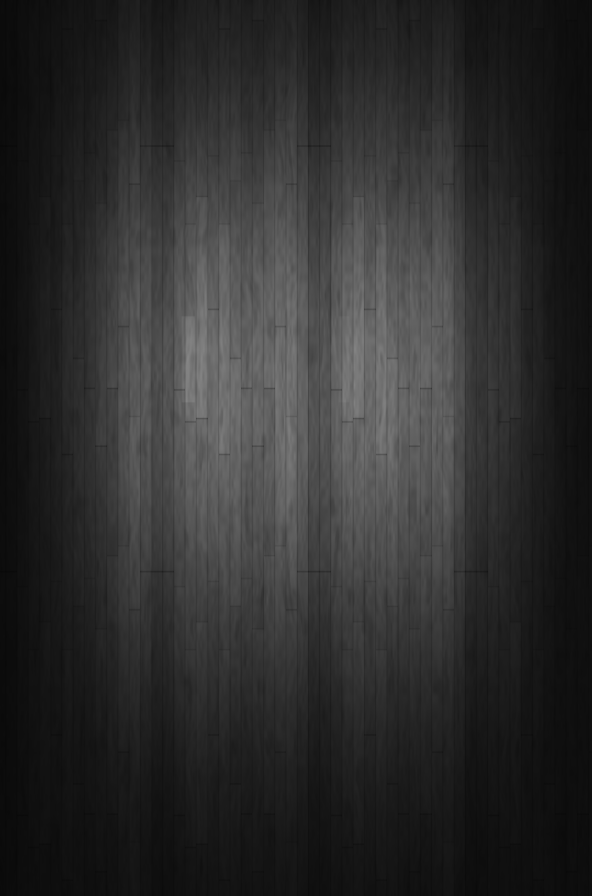
A WebGL 1 fragment shader for this texture:

```glsl
precision highp float;
// Dark grey wooden boards standing upright under a soft spotlight.
// A repeating tile of narrow boards gets hashed tones and end joints,
// stretched value noise adds grain, and smooth falloffs shape the light.
uniform vec2 u_resolution;

const vec2 TILE = vec2(0.265, 0.475);
const vec2 TILE_ORIGIN = vec2(0.237, 0.362);
const float BOARDS = 14.0;

float hash(vec2 p) {
  vec3 q = fract(vec3(p.xyx) * 0.1031);
  q += dot(q, q.yzx + 33.33);
  return fract((q.x + q.y) * q.z);
}

float valueNoise(vec2 p) {
  vec2 cell = floor(p);
  vec2 f = fract(p);
  f = f * f * (3.0 - 2.0 * f);
  float low = mix(hash(cell), hash(cell + vec2(1.0, 0.0)), f.x);
  float high = mix(hash(cell + vec2(0.0, 1.0)), hash(cell + vec2(1.0)), f.x);
  return mix(low, high, f.y);
}

// Soft dark line: 1 on the line, 0 beyond its width
float line(float dist, float width) {
  return 1.0 - smoothstep(0.0, width, abs(dist));
}

float boxMask(vec2 p, vec2 center, vec2 halfSize, vec2 blur) {
  vec2 d = abs(p - center) - halfSize;
  vec2 m = 1.0 - smoothstep(-blur, blur, d);
  return m.x * m.y;
}

float gauss(vec2 p, vec2 center, vec2 radius) {
  vec2 d = (p - center) / radius;
  return exp(-dot(d, d));
}

// Broad flat-topped pool of light with two brighter lobes
float spotlight(vec2 uv) {
  vec2 d = (uv - vec2(0.5, 0.57)) / vec2(0.365, 0.34);
  float pool = exp(-d.x * d.x * d.x * d.x - d.y * d.y);
  float lobes = gauss(uv, vec2(0.32, 0.57), vec2(0.13, 0.20))
              + gauss(uv, vec2(0.66, 0.57), vec2(0.13, 0.20));
  return 0.052 + 0.325 * pool + 0.055 * lobes;
}

// Tone multiplier of one board, including its edges and end joints
float boardTone(vec2 uv, vec2 pixel) {
  float column = (uv.x - TILE_ORIGIN.x) / TILE.x * BOARDS;
  float id = mod(floor(column), BOARDS);
  float across = fract(column);
  float grouped = 1.0 - step(2.5, id);

  // The first three boards share a joint; the rest are staggered
  float shift = (1.0 - grouped) * hash(vec2(id, 7.0));
  float along = (uv.y - TILE_ORIGIN.y) / TILE.y + shift;
  float split = 0.35 + 0.3 * hash(vec2(id, 19.0));
  float cut = fract(along);
  float upper = step(split, cut) * (1.0 - grouped);

  float tone = 1.0 + 0.20 * (hash(vec2(id, 3.0)) - 0.5);
  tone += 0.13 * (hash(vec2(id, 31.0 + upper)) - 0.5);
  tone -= 0.10 * grouped;

  float boardWidth = TILE.x / BOARDS;
  float edge = min(across, 1.0 - across) * boardWidth;
  float joint = min(cut, 1.0 - cut) * TILE.y;
  float second = mix((cut - split) * TILE.y, 1.0, grouped);
  tone -= 0.13 * line(edge, max(0.0022, pixel.x));
  tone -= 0.20 * line(joint, max(0.0018, pixel.y));
  tone -= 0.10 * line(second, max(0.0018, pixel.y));
  return tone;
}

// Long fibres, short pores and wavering dark veins
float woodGrain(vec2 uv) {
  float bend = valueNoise(uv * vec2(28.0, 14.0)) - 0.5;
  vec2 p = uv + vec2(bend * 0.012, 0.0);
  float fibre = valueNoise(p * vec2(170.0, 18.0)) - 0.5;
  float pores = valueNoise(p * vec2(290.0, 100.0) + 41.0) - 0.5;
  float vein = valueNoise(p * vec2(120.0, 30.0) + 83.0);
  vein = smoothstep(0.68, 0.95, vein);
  return 1.0 + 0.11 * fibre + 0.13 * pores - 0.10 * vein;
}

void main() {
  vec2 uv = gl_FragCoord.xy / u_resolution;
  vec2 pixel = 1.0 / u_resolution;

  float shade = spotlight(uv) * boardTone(uv, pixel) * woodGrain(uv);

  // Two pale short boards left and right of the middle
  float pale = boxMask(uv, vec2(0.318, 0.599), vec2(0.011, 0.048), pixel);
  pale += 0.5 * boxMask(uv, vec2(0.581, 0.599), vec2(0.009, 0.048), pixel);
  shade *= 1.0 + 0.13 * pale;

  gl_FragColor = vec4(vec3(clamp(shade, 0.0, 1.0)), 1.0);
}
```
